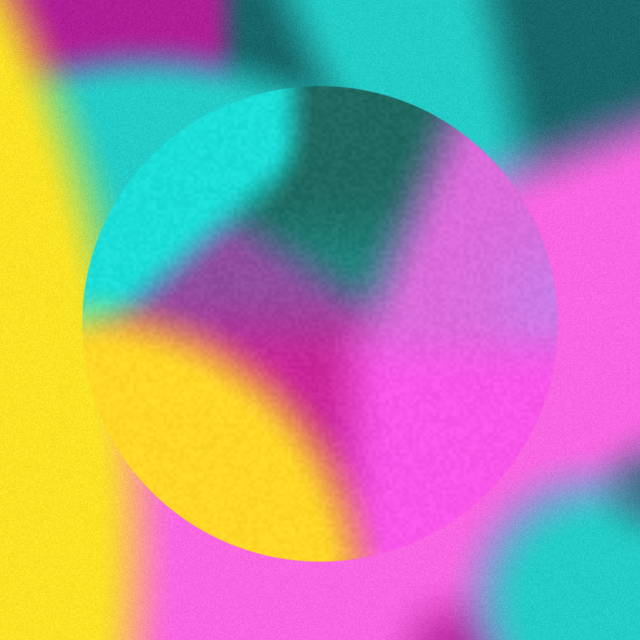
Write a three.js fragment shader that draws this background.

```glsl
// Soft blurred colour fields behind a grainy disc filled with its own gradient.
varying vec2 vUv;

// Backdrop colours
const vec3 PINK = vec3(0.975, 0.40, 0.885);
const vec3 YELLOW = vec3(0.98, 0.89, 0.14);
const vec3 CYAN = vec3(0.14, 0.80, 0.78);
const vec3 DARK_TEAL = vec3(0.09, 0.40, 0.41);
const vec3 MAGENTA = vec3(0.69, 0.12, 0.59);

// Disc colours
const vec3 HOT_PINK = vec3(0.97, 0.34, 0.91);
const vec3 ORCHID = vec3(0.86, 0.42, 0.86);
const vec3 VIOLET = vec3(0.78, 0.50, 0.92);
const vec3 CERISE = vec3(0.79, 0.15, 0.60);
const vec3 PURPLE = vec3(0.57, 0.30, 0.63);
const vec3 PINE = vec3(0.12, 0.41, 0.38);
const vec3 SEA = vec3(0.12, 0.52, 0.49);
const vec3 AQUA = vec3(0.11, 0.87, 0.85);
const vec3 AMBER = vec3(1.0, 0.845, 0.15);

// Layout and grain
const vec2 DISC_CENTER = vec2(0.5, 0.494);
const float DISC_RADIUS = 0.3715;
const float EDGE = 0.0015;
const float FINE_GRAIN = 0.045;
const float COARSE_GRAIN = 0.05;
const float FINE_CELLS = 512.0;
const float COARSE_CELLS = 190.0;

float hash(vec2 p) {
  vec3 q = fract(vec3(p.xyx) * 0.1031);
  q += dot(q, q.yzx + 33.33);
  return fract((q.x + q.y) * q.z);
}

float valueNoise(vec2 p) {
  vec2 i = floor(p);
  vec2 f = fract(p);
  f = f * f * (3.0 - 2.0 * f);
  return mix(mix(hash(i), hash(i + vec2(1.0, 0.0)), f.x),
             mix(hash(i + vec2(0.0, 1.0)), hash(i + 1.0), f.x), f.y);
}

// Blurred step: 0 below -blur, 1 above +blur
float fade(float d, float blur) {
  return smoothstep(-blur, blur, d);
}

// Signed distance to the line a-b, positive on its left
float leftOf(vec2 p, vec2 a, vec2 b) {
  vec2 d = normalize(b - a);
  vec2 q = p - a;
  return d.x * q.y - d.y * q.x;
}

// Signed distance to a circle, positive inside
float inside(vec2 p, vec2 center, float radius) {
  return radius - length(p - center);
}

vec3 backdrop(vec2 p) {
  // Upper fields: cyan, dark right corner, dark strip and magenta top left
  vec3 upper = CYAN;
  upper = mix(upper, DARK_TEAL, fade(leftOf(p, vec2(0.765, 1.0), vec2(0.815, 0.766)), 0.06));
  float topEdge = 0.905 - 0.9 * (p.x - 0.23) * (p.x - 0.23);
  float top = fade(p.y - topEdge, 0.05);
  float strip = fade(leftOf(p, vec2(0.501, 0.883), vec2(0.449, 1.0)), 0.055);
  vec3 topColor = mix(DARK_TEAL, MAGENTA, fade(0.354 - p.x, 0.035));
  upper = mix(upper, topColor, top * strip);

  // Lower right corner: magenta and dark glows behind a cyan blob
  vec3 lower = PINK;
  lower = mix(lower, MAGENTA, 0.9 * fade(inside(p, vec2(0.71, -0.02), 0.06), 0.07));
  lower = mix(lower, CYAN, fade(inside(p, vec2(0.94, 0.055), 0.185), 0.07));
  lower = mix(lower, DARK_TEAL, 0.8 * fade(inside(p, vec2(1.02, 0.24), 0.05), 0.065));

  vec3 color = mix(lower, upper, fade(leftOf(p, vec2(0.807, 0.735), vec2(1.0, 0.81)), 0.07));

  // Curved yellow band on the left
  float yellowEdge = 0.215 - 0.27 * (p.y - 0.15) * (p.y - 0.15);
  return mix(color, YELLOW, fade(yellowEdge - p.x, 0.065));
}

vec3 discFill(vec2 p) {
  // Left side: cerise to purple, with the dark green field above
  vec3 left = mix(CERISE, PURPLE, fade(p.y - 0.49, 0.07));
  vec3 green = mix(SEA, PINE, fade(p.y - 0.64, 0.08));
  left = mix(left, green, fade(leftOf(p, vec2(0.378, 0.648), vec2(0.573, 0.525)), 0.05));

  // Right side: hot pink to orchid, violet at the rim
  vec3 rim = mix(ORCHID, VIOLET, 0.8 * fade(inside(p, vec2(0.87, 0.53), 0.08), 0.09));
  vec3 right = mix(HOT_PINK, rim, fade(p.y - 0.455, 0.055));
  float split = 0.55 + 0.43 * max(p.y - 0.45, 0.0);
  vec3 color = mix(left, right, fade(p.x - split, 0.065));

  // Aqua wedge and amber arc
  float wedge = fade(leftOf(p, vec2(0.241, 0.551), vec2(0.456, 0.74)), 0.04);
  color = mix(color, AQUA, wedge * fade(0.46 - p.x, 0.035));
  return mix(color, AMBER, fade(inside(p, vec2(0.117, 0.0625), 0.445), 0.055));
}

void main() {
  vec2 p = vUv;
  float disc = fade(inside(p, DISC_CENTER, DISC_RADIUS), EDGE);
  vec3 color = mix(backdrop(p), discFill(p), disc);

  // Fine grain outside, softer and coarser grain inside the disc
  float fine = (hash(floor(p * FINE_CELLS)) - 0.5) * FINE_GRAIN;
  float coarse = (valueNoise(p * COARSE_CELLS) - 0.5) * COARSE_GRAIN;
  color += mix(fine, coarse, disc);

  gl_FragColor = vec4(clamp(color, 0.0, 1.0), 1.0);
}
```
